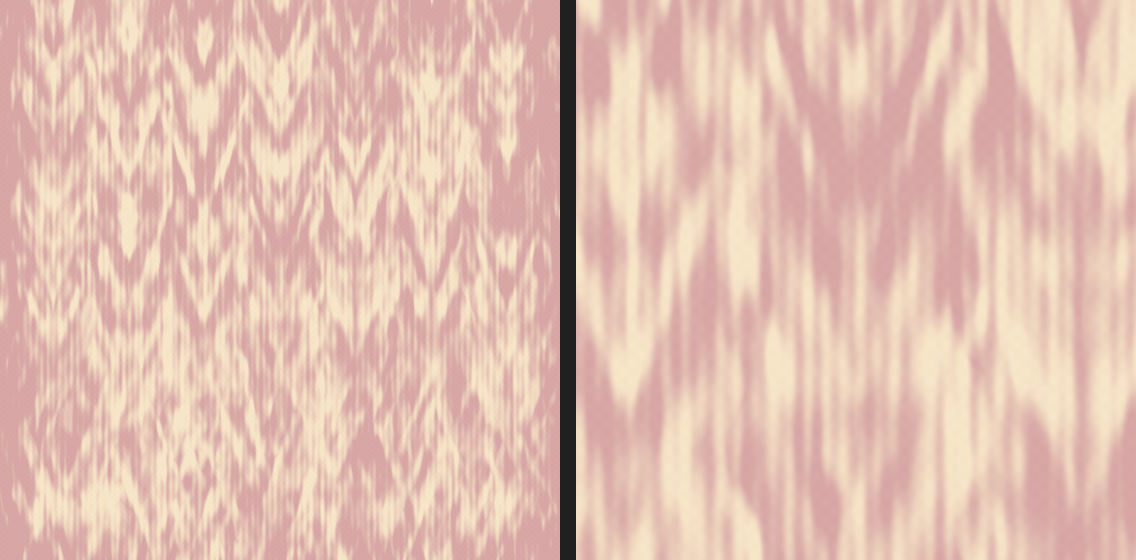
Left, the full canvas; right, a detail of the centre.
A WebGL 2 fragment shader for this pattern:

```glsl
#version 300 es
precision highp float;
// Ikat cloth: cream diamonds and chevrons bleeding along rose warp threads.
// Slanted strokes cross over a sheared noise lattice, columns fold them into
// chevrons, and a shift per thread feathers every shape vertically.

#define COLUMNS 7.4        // mirrored motif columns across the canvas
#define SLOPE 2.6          // steepness of the diagonals
#define DIAMOND_FREQ 46.0  // diamond cells across the canvas
#define STROKE_FREQ 72.0   // slanted strokes across the canvas
#define THREADS 96.0       // warp threads across the canvas
#define FEATHER 0.014      // vertical shift between threads
#define MOTIF_PERIOD 0.165 // vertical spacing of the large diamonds
#define DYE_LOW 0.32       // field value of full rose
#define DYE_HIGH 0.80      // field value of full cream
#define ROSE vec3(0.842, 0.650, 0.647)
#define CREAM vec3(0.968, 0.898, 0.780)

uniform vec2 u_resolution;
out vec4 fragColor;

float hash(vec2 p) {
    return fract(sin(dot(p, vec2(127.1, 311.7))) * 43758.5453);
}

float noise(vec2 p) {
    vec2 i = floor(p), f = fract(p);
    f = f * f * (3.0 - 2.0 * f);
    float low = mix(hash(i), hash(i + vec2(1.0, 0.0)), f.x);
    float high = mix(hash(i + vec2(0.0, 1.0)), hash(i + vec2(1.0)), f.x);
    return mix(low, high, f.y);
}

// Two octaves of noise whose cells are tall diamonds
float diamonds(vec2 p, float seed) {
    float rise = p.y / SLOPE;
    vec2 lattice = vec2(p.x + rise, p.x - rise) * DIAMOND_FREQ + seed;
    return 0.65 * noise(lattice) + 0.35 * noise(lattice * 1.9 + 31.0);
}

// Short strokes drawn out along one diagonal
float strokes(vec2 p, float side, float seed) {
    float across = (p.x + side * p.y / SLOPE) * STROKE_FREQ;
    return noise(vec2(across, p.y * 11.0 + side * 40.0) + seed);
}

// Diamonds overlaid with strokes that cross in both directions
float crossing(vec2 p) {
    float pair = max(strokes(p, 1.0, 0.0), strokes(p, -1.0, 0.0));
    return 0.5 * diamonds(p, 0.0) + 0.5 * pair;
}

// Folded strokes of one direction, which meet as upright V shapes
float chevrons(vec2 p, float seed) {
    return 0.06 + 0.5 * diamonds(p, seed) + 0.5 * strokes(p, -1.0, seed);
}

// Large diamonds stacked on a column axis, strongest in the upper half
float motif(vec2 p, float column) {
    float phase = hash(vec2(column, 4.0));
    float row = p.y / MOTIF_PERIOD + phase;
    float dy = (fract(row) - 0.5) * MOTIF_PERIOD;
    float strength = 0.4 + 0.6 * hash(vec2(column, floor(row)));
    float body = 1.0 - abs(p.x) / 0.026 - abs(dy) / 0.070;
    return smoothstep(0.0, 0.7, body) * strength * smoothstep(0.40, 0.62, p.y);
}

void main() {
    vec2 uv = gl_FragCoord.xy / u_resolution;

    // Slip the warp threads up and down
    float slip = noise(vec2(uv.x * THREADS * 1.2, 3.0)) - 0.5;
    vec2 cloth = vec2(uv.x, uv.y + FEATHER * slip);

    // Fold the cloth about the axis of each column
    float across = uv.x * COLUMNS - 0.2;
    float column = floor(across);
    float offset = fract(across) - 0.5;
    vec2 folded = vec2(abs(offset) / COLUMNS, cloth.y);
    float symmetry = smoothstep(0.46, 0.36, abs(offset)) * smoothstep(0.25, 0.45, uv.y);

    // Dye field: crossing lattice, folded chevrons and large motifs
    float field = mix(crossing(cloth), chevrons(folded, column * 17.0 + 90.0), symmetry);
    field += 0.28 * motif(folded, column);

    // Streaks and the regular ripple of the threads
    float streak = noise(vec2(uv.x * THREADS * 1.7, uv.y * 12.0)) - 0.5;
    float ripple = sin(6.28318 * THREADS * uv.x);
    field += 0.20 * streak + 0.05 * ripple;

    // Plain rose border
    vec2 margin = min(uv, 1.0 - uv);
    field -= 0.30 * (1.0 - smoothstep(-0.01, 0.09, margin.x));
    field -= 0.18 * (1.0 - smoothstep(-0.03, 0.11, margin.y));

    // Dye the cloth and add a faint weave
    float dye = smoothstep(DYE_LOW, DYE_HIGH, field);
    float weave = ripple * sin(6.28318 * THREADS * uv.y);
    vec3 color = mix(ROSE, CREAM, dye) + 0.006 * weave;
    fragColor = vec4(color, 1.0);
}
```
